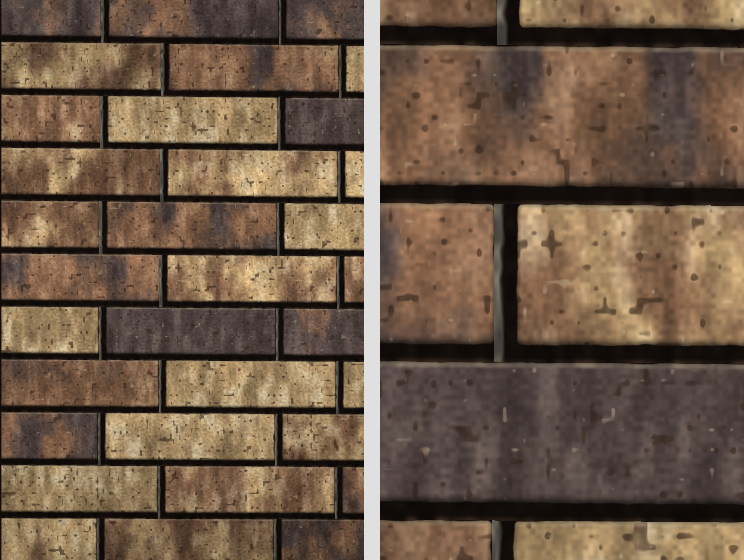
Left, the full canvas; right, a detail of the centre.
This texture is drawn by a Shadertoy shader. Its source:

```glsl
// Weathered brick wall in one-third bond: buff, rust and charred bricks over deep shadowed joints.
#define PITCH 0.0945        // height of one course
#define BRICK_H 0.0838      // height of a brick face
#define BRICK_LEN 0.3164    // brick plus its upright joint
#define JOINT_W 0.0135      // width of an upright joint
#define FIRST_JOINT 0.181   // left side of the joint in the top course
#define BOND_SHIFT 0.108    // offset of every other course
#define TOP_COURSE 0.0742   // depth of the first full course
#define LEAN 0.00085        // sideways drift per course
#define ROUGH 0.0022        // raggedness of brick edges
#define SEED 4.7

const vec3 BUFF   = vec3(0.67, 0.56, 0.40);
const vec3 RUST   = vec3(0.49, 0.36, 0.27);
const vec3 CHAR   = vec3(0.31, 0.26, 0.25);
const vec3 ASH    = vec3(0.80, 0.74, 0.61);
const vec3 SHADOW = vec3(0.065, 0.045, 0.035);
const vec3 MORTAR = vec3(0.43, 0.42, 0.38);
const vec3 PORE   = vec3(0.20, 0.14, 0.10);

float hash(vec2 p) {
    return fract(sin(dot(p, vec2(127.1, 311.7)) + SEED) * 43758.5453);
}

float noise(vec2 p) {
    vec2 i = floor(p), f = fract(p);
    f = f * f * (3.0 - 2.0 * f);
    return mix(mix(hash(i), hash(i + vec2(1, 0)), f.x),
               mix(hash(i + vec2(0, 1)), hash(i + vec2(1, 1)), f.x), f.y);
}

float fbm(vec2 p) {
    float sum = 0.0, amp = 0.533;
    for (int i = 0; i < 4; i++) {
        sum += amp * noise(p);
        p = p * 2.03 + 17.3;
        amp *= 0.5;
    }
    return sum;
}

float boxDistance(vec2 p, vec2 halfSize, float radius) {
    vec2 d = abs(p) - halfSize + radius;
    return length(max(d, 0.0)) + min(max(d.x, d.y), 0.0) - radius;
}

// Fired clay: tone per brick, cloudy scorching, upright streaks, pores and grit
vec3 clay(vec2 p, vec2 id) {
    vec2 s = p + 3.0 * vec2(hash(id + 5.1), hash(id + 9.4));
    float cloud = fbm(s * vec2(22.0, 14.0));
    float streak = fbm(s * vec2(75.0, 22.0) + 40.0);
    float heat = hash(id) + 0.5 * (cloud - 0.5);

    vec3 c = mix(CHAR, RUST, smoothstep(0.18, 0.36, heat));
    c = mix(c, BUFF, smoothstep(0.42, 0.62, heat));
    c *= 0.9 + 0.2 * hash(id + 2.7);
    c *= 1.0 + 0.6 * (streak - 0.5) + 0.5 * (cloud - 0.5);

    float ash = smoothstep(0.46, 0.72, 0.5 * streak + 0.5 * fbm(s * 38.0));
    c = mix(c, ASH, ash * mix(0.12, 0.75, smoothstep(0.3, 0.7, heat)));

    float pores = smoothstep(0.76, 0.92, noise(s * vec2(190.0, 150.0)));
    c = mix(c, PORE, 0.6 * pores);
    float grit = smoothstep(0.86, 0.97, noise(s * 170.0 + 60.0));
    c = mix(c, ASH, 0.35 * grit);
    return c * (0.87 + 0.26 * noise(s * 320.0));
}

void mainImage(out vec4 fragColor, in vec2 fragCoord) {
    float px = 1.0 / iResolution.y;
    vec2 p = fragCoord * px;
    p.y = 1.0 - p.y;

    // Courses sag slightly to the right, most at the top
    float depth = p.y - p.x * mix(0.012, 0.004, p.y) - TOP_COURSE + PITCH;
    float row = floor(depth / PITCH);
    float across = p.x - FIRST_JOINT - BOND_SHIFT * mod(row, 2.0) + LEAN * row;
    float col = floor(across / BRICK_LEN);
    vec2 q = vec2(across - col * BRICK_LEN, depth - row * PITCH);
    vec2 id = vec2(col, row);

    // Ragged brick face
    vec2 halfSize = 0.5 * vec2(BRICK_LEN - JOINT_W, BRICK_H);
    vec2 center = vec2(JOINT_W + halfSize.x, halfSize.y);
    float d = boxDistance(q - center, halfSize, 0.003);
    d += ROUGH * (fbm(p * 85.0) - 0.45);
    float face = 1.0 - smoothstep(-px, px, d);

    // Joints: deep shadow, lit mortar on the left of uprights and under each course
    float crumb = noise(p * vec2(170.0, 120.0));
    vec3 joint = SHADOW * (0.7 + 0.6 * crumb);
    float side = 1.0 - smoothstep(0.003, 0.0065, q.x + 0.003 * (crumb - 0.5));
    joint = mix(joint, MORTAR * (0.6 + 0.7 * crumb), 0.85 * side);
    float ledge = smoothstep(PITCH - 0.0035, PITCH, q.y);
    joint = mix(joint, RUST * 0.7, 0.55 * ledge * crumb);

    // Worn arrises: bright upper edge, dim lower edge
    vec3 brick = clay(p, id);
    float topEdge = 1.0 - smoothstep(0.001, 0.0045, q.y);
    brick = mix(brick, ASH, 0.4 * topEdge * (0.4 + crumb));
    brick *= 1.0 - 0.35 * smoothstep(BRICK_H - 0.006, BRICK_H, q.y);
    brick *= 1.0 - 0.25 * smoothstep(-0.003, 0.0, d);

    vec3 color = mix(joint, brick, face);

    // Light falls off towards top and bottom; a dark seam bounds the left side
    color *= 1.04 - 0.9 * pow(abs(p.y - 0.47), 2.2);
    color = mix(SHADOW, color, smoothstep(0.0015, 0.0035, p.x));
    fragColor = vec4(clamp(color, 0.0, 1.0), 1.0);
}
```
